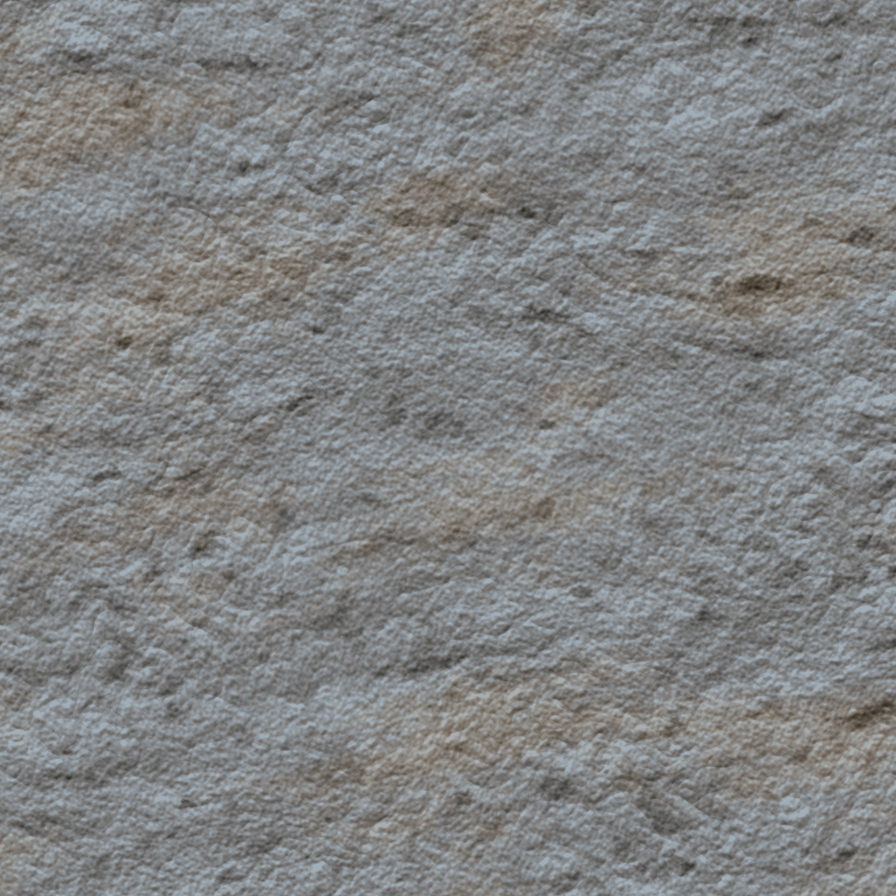
Write a WebGL 1 fragment shader that draws this texture.

```glsl
precision highp float;
// Weathered sandstone wall: a gritty height field lit from above, with
// faintly tilted strata, broken ledges, ragged hollows and ochre stains.
// Relief is summed gradient noise; its slope toward the light sets the tone.
uniform vec2 u_resolution;

const vec3 SHADOW_BROWN = vec3(0.32, 0.31, 0.29);
const vec3 STONE_GREY = vec3(0.47, 0.46, 0.45);
const vec3 PALE_BLUE = vec3(0.60, 0.63, 0.65);
const vec3 OCHRE_SHIFT = vec3(0.036, 0.004, -0.032);
const vec2 LIGHT_DIR = vec2(-0.30, 0.954);
const float SLOPE_STEP = 0.0019;
const float STRATA_TILT = 0.15;

vec2 hash2(vec2 p) {
  vec3 q = fract(p.xyx * vec3(0.1031, 0.1030, 0.0973));
  q += dot(q, q.yzx + 33.33);
  return fract((q.xx + q.yz) * q.zy);
}

float cornerRamp(vec2 cell, vec2 offset) {
  float angle = 6.2832 * hash2(cell + 57.0).x;
  return dot(vec2(cos(angle), sin(angle)), offset);
}

// Gradient noise, roughly -0.7 to 0.7
float noise(vec2 p) {
  vec2 i = floor(p);
  vec2 f = p - i;
  vec2 u = f * f * f * (f * (f * 6.0 - 15.0) + 10.0);
  vec2 e = vec2(1.0, 0.0);
  float low = mix(cornerRamp(i, f), cornerRamp(i + e, f - e), u.x);
  float high = mix(cornerRamp(i + e.yx, f - e.yx), cornerRamp(i + 1.0, f - 1.0), u.x);
  return mix(low, high, u.y);
}

float fbm(vec2 p) {
  float sum = 0.0;
  float amp = 1.0;
  for (int i = 0; i < 4; i++) {
    sum += amp * noise(p);
    p = p * 2.03 + 17.3;
    amp *= 0.55;
  }
  return sum;
}

vec2 rotate(vec2 p, float angle) {
  float c = cos(angle);
  float s = sin(angle);
  return vec2(c * p.x + s * p.y, c * p.y - s * p.x);
}

// Bedding coordinates: x runs along the strata, y across them
vec2 bedding(vec2 p) {
  vec2 q = rotate(p, STRATA_TILT);
  q.y += 0.022 * noise(p * 3.1 + 4.0);
  return q;
}

// Strata, then creased lumps, then round grit, each turned to avoid rows
float relief(vec2 p, float roughness) {
  vec2 q = bedding(p);
  float height = 0.055 * noise(q * vec2(5.0, 13.0) + 31.0);
  float freq = 17.0;
  for (int i = 0; i < 5; i++) {
    float n = noise(q * freq + freq);
    height += (i < 3 ? roughness * abs(n) : 1.35 * n) / freq;
    q = rotate(q, 0.9);
    freq *= 1.8;
  }
  return height;
}

// Thin one-sided shadows beneath broken strata edges
float ledgeShadow(vec2 q, float wobble) {
  float edge = noise(q * vec2(3.5, 11.0) + 71.0) + 0.08 * wobble;
  float band = smoothstep(0.0, 0.06, edge) * (1.0 - smoothstep(0.06, 0.17, edge));
  return band * smoothstep(0.08, 0.45, noise(q * vec2(6.0, 8.0) + 12.0) + 0.2 * wobble);
}

// Scattered ragged hollows: positive is shadow, negative a lit lower lip
float hollows(vec2 q, float wobble) {
  const float CELLS = 9.0;
  vec2 home = floor(q * CELLS);
  float shade = 0.0;
  for (int k = 0; k < 9; k++) {
    vec2 cell = home + vec2(mod(float(k), 3.0), floor(float(k) / 3.0)) - 1.0;
    vec2 spot = hash2(cell + 211.0);
    vec2 trait = hash2(cell + 389.0);
    float halfWidth = mix(0.010, 0.042, trait.y * trait.y);
    vec2 size = vec2(halfWidth, 0.005 + 0.18 * halfWidth);
    vec2 d = rotate(q - (cell + spot) / CELLS, 0.6 * (spot.x - 0.5)) / size;
    float pit = 1.0 - smoothstep(0.3, 1.2, length(d) + wobble);
    float lip = 1.0 - smoothstep(0.2, 1.2, length(d + vec2(0.0, 1.5)) + wobble);
    shade += step(trait.x, 0.5) * (pit - 0.25 * lip);
  }
  return shade;
}

vec3 stoneColor(float tone) {
  vec3 color = mix(SHADOW_BROWN, STONE_GREY, min(2.0 * tone, 1.0));
  return mix(color, PALE_BLUE, clamp(2.0 * tone - 1.0, 0.0, 1.3));
}

void main() {
  vec2 p = gl_FragCoord.xy / min(u_resolution.x, u_resolution.y);
  vec2 q = bedding(p);
  float wobble = fbm(p * 42.0);
  // Directional lighting of the relief
  float roughness = 0.95 + 1.1 * noise(p * 3.2 + 8.0);
  float rise = relief(p + LIGHT_DIR * SLOPE_STEP, roughness) - relief(p, roughness);
  float tone = 0.69 - 0.125 * rise / SLOPE_STEP;
  // Uneven weathering, fine grain, pocks and cast shadows
  tone += 0.17 * fbm(q * vec2(5.0, 9.0) + 3.0) + 0.24 * noise(p * 215.0);
  tone -= 0.30 * smoothstep(0.12, 0.6, fbm(q * vec2(20.0, 30.0) + 9.0));
  tone -= 0.36 * ledgeShadow(q, wobble) + 0.50 * hollows(q, wobble);
  // Iron staining along the beds
  float stain = smoothstep(-0.1, 0.6, fbm(q * vec2(2.6, 7.0) + 45.0) + 0.25 * wobble);
  vec3 color = stoneColor(tone) + OCHRE_SHIFT * (stain - 0.25);
  gl_FragColor = vec4(clamp(color, 0.0, 1.0), 1.0);
}
```
